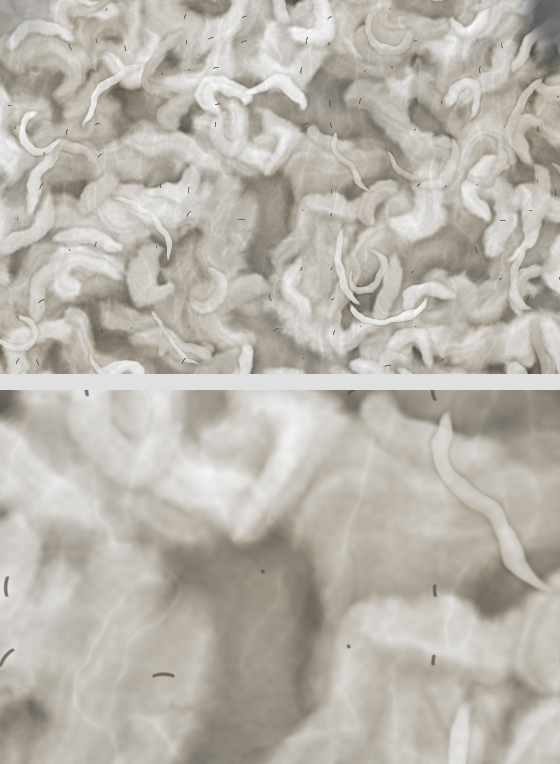
Top: the whole. Bottom: its middle third, enlarged.
This texture is drawn by a Shadertoy shader. Its source:

```glsl
vec2 hash2(vec2 p) {
    vec3 q = fract(p.xyx * vec3(0.1031, 0.1030, 0.0973));
    q += dot(q, q.yzx + 33.33);
    return fract((q.xx + q.yz) * q.zy);
}

float noise(vec2 p) {
    vec2 i = floor(p), f = fract(p);
    f = f * f * (3.0 - 2.0 * f);
    float low = mix(hash2(i).x, hash2(i + vec2(1, 0)).x, f.x);
    float high = mix(hash2(i + vec2(0, 1)).x, hash2(i + vec2(1, 1)).x, f.x);
    return mix(low, high, f.y);
}

float fbm(vec2 p) {
    float sum = 0.0, amp = 0.5;
    for (int i = 0; i < 5; i++) {
        sum += amp * noise(p);
        p = mat2(1.6, 1.2, -1.2, 1.6) * p + 7.3;
        amp *= 0.5;
    }
    return sum;
}

mat2 rotation(float a) {
    return mat2(cos(a), sin(a), -sin(a), cos(a));
}

// Paints one layer of bent, fuzzy locks over the tone below
float paintLocks(float tone, vec2 p, float scale, float width, float share, float crisp) {
    vec2 cell = floor(p * scale);
    float fuzz = fbm(p * 28.0 + scale) - 0.5;
    for (int y = -1; y <= 1; y++)
    for (int x = -1; x <= 1; x++) {
        vec2 id = cell + vec2(x, y);
        vec2 seed = hash2(id + scale * 17.0);
        vec2 look = hash2(id + scale * 31.0 + 5.0);
        if (hash2(id + scale * 43.0).y > share) continue;

        vec2 center = id + 0.2 + 0.6 * seed;
        vec2 home = center / scale;
        float hang = 1.0 - smoothstep(0.35, 0.85, home.y);
        float angle = mix(0.3, 1.7 - 0.5 * (home.x - 0.75), hang)
                    + 3.2 * (noise(home * 3.0) - 0.5) + 1.8 * (look.x - 0.5);
        mat2 turn = rotation(angle);
        vec2 q = (p * scale - center) * turn;
        if (look.y > 0.5) q.y = -q.y;

        // Coordinates along and across an arc
        float radius = mix(0.28, 1.6, seed.x * seed.x) + 0.4 * width;
        vec2 arm = q + vec2(0, radius);
        float along = atan(arm.x, arm.y) * radius;
        float across = length(arm) - radius;
        across += 0.25 * width * sin(along * 7.0 + seed.y * 6.3);
        float reach = min(0.55 + 0.3 * seed.y, 2.4 * radius);
        float side = across / (width * (0.7 + 0.5 * look.x));
        float inside = 1.0 - pow(abs(along / reach), 4.0) - side * side;
        if (inside < -1.6) continue;

        vec2 normal = normalize(arm + 1e-4);
        if (look.y > 0.5) normal.y = -normal.y;
        float light = clamp(side, -1.0, 1.0) * (turn * normal).y;
        float fibre = noise(vec2(along * 9.0, across * 105.0) / scale + seed * 60.0)
                    + 0.6 * noise(vec2(along * 14.0, across * 48.0) / scale + look * 60.0);
        float shade = 0.67 + 0.17 * seed.y + 0.06 * crisp
                    + 0.06 * max(1.0 - side * side, -0.5) + 0.05 * light
                    + 0.08 * (fibre - 0.8);

        tone -= 0.055 * smoothstep(-1.5, 0.3, inside);
        float cover = smoothstep(-0.15, mix(0.75, 0.4, crisp),
                                 inside + fuzz * mix(1.3, 0.5, crisp));
        tone = mix(tone, shade, 0.86 * cover);
    }
    return tone;
}

// Short dark bits of straw
float straw(vec2 p) {
    vec2 id = floor(p * 13.0);
    vec2 seed = hash2(id + 91.0), look = hash2(id + 57.0);
    vec2 q = (fract(p * 13.0) - 0.3 - 0.4 * seed) * rotation(look.x * 6.3);
    q.y += 1.5 * q.x * q.x;
    q.x -= clamp(q.x, -0.11 * look.y, 0.11 * look.y);
    return step(look.x, 0.33) * (1.0 - smoothstep(0.008, 0.032, length(q)));
}

void mainImage(out vec4 fragColor, in vec2 fragCoord) {
    vec2 p = fragCoord / iResolution.y;
    float aspect = iResolution.x / iResolution.y;
    vec2 drift = vec2(fbm(p * 5.0), fbm(p * 5.0 + 40.0)) - 0.5;
    vec2 w = p + 0.11 * drift + 3.0;

    // Shadowed depth, then locks from broad to thin
    float tone = 0.44 + 0.36 * fbm(w * 9.0);
    tone = paintLocks(tone, w, 3.2, 0.36, 0.95, 0.0);
    tone = paintLocks(tone, w, 4.3, 0.30, 0.85, 0.1);
    tone = paintLocks(tone, w, 5.7, 0.23, 0.70, 0.3);
    tone = paintLocks(tone, w, 7.6, 0.17, 0.50, 0.6);
    tone = paintLocks(tone, w, 6.3, 0.075, 0.32, 1.0);

    // Loose wisps, broad light and fine grain
    vec2 veil = w + 0.12 * drift.yx;
    float wisp = 1.0 - abs(2.0 * noise(veil * vec2(30, 13)) - 1.0);
    tone += 0.05 * (pow(wisp, 5.0) - 0.2);
    tone += 0.14 * (fbm(p * 3.0 + 12.0) - 0.48);
    tone += 0.035 * (noise(p * 150.0) - 0.5);

    // Cream shadows and cool white crests
    float warmth = (1.0 - smoothstep(0.6, 0.95, tone)) * (0.5 + fbm(p * 4.0 + 70.0));
    vec3 color = tone * (1.0 - warmth * vec3(0.0, 0.045, 0.125));
    color = mix(color, vec3(0.35, 0.31, 0.26), 0.75 * straw(p));

    // Grey upper corners
    float right = length((p - vec2(aspect, 0.95)) / vec2(0.11, 0.2)) + drift.x;
    float left = length((p - vec2(0, 1)) / vec2(0.16, 0.12)) + drift.y;
    color = mix(color, vec3(0.34, 0.35, 0.36), 0.8 * (1.0 - smoothstep(0.2, 1.0, right)));
    color = mix(color, vec3(0.52, 0.52, 0.51), 0.5 * (1.0 - smoothstep(0.2, 1.2, left)));
    fragColor = vec4(clamp(color, 0.0, 1.0), 1.0);
}
```
